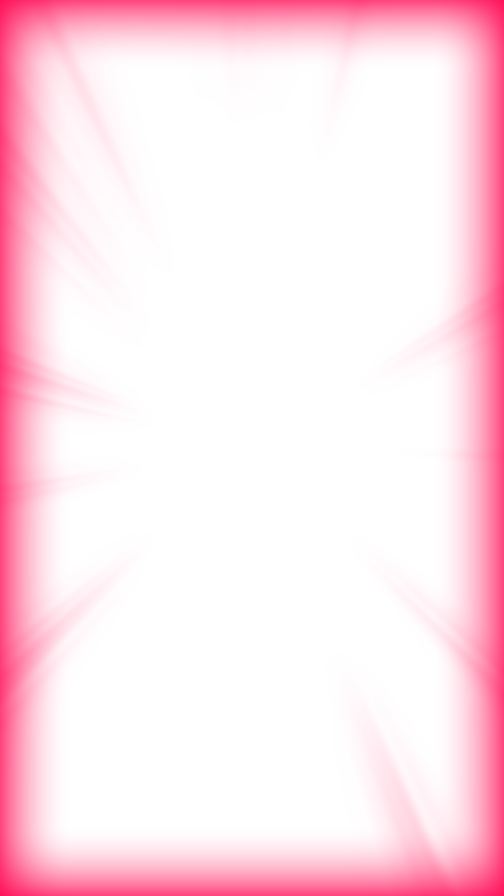
Give the GLSL for this background, as a Shadertoy shader.

```glsl
// A white field framed by a soft pink glow that deepens in the corners.
// Faint beams fan out from the centre: Gaussian lobes in angle, faded in
// along a box-shaped radius and combed into streaks by layered sines.

#define GLOW_COLOR vec3(1.0, 0.0, 0.30)
#define GLOW_REACH 0.144      // glow depth, in canvas widths
#define GLOW_STRENGTH 0.74
#define BEAM_GAIN 1.0
#define STREAK_DEPTH 0.35
#define BEAM_COUNT 11

// Each beam: angle in degrees, half width in degrees, strength, start radius
const vec4 BEAMS[BEAM_COUNT] = vec4[BEAM_COUNT](
    vec4(-67.0, 4.0, 0.19, 0.42),
    vec4(-43.0, 3.5, 0.13, 0.33),
    vec4(-2.0, 1.5, 0.04, 0.50),
    vec4(30.0, 5.0, 0.12, 0.38),
    vec4(76.5, 2.5, 0.06, 0.60),
    vec4(91.0, 6.0, 0.04, 0.68),
    vec4(116.0, 4.0, 0.11, 0.33),
    vec4(129.0, 8.0, 0.13, 0.36),
    vec4(163.0, 6.5, 0.17, 0.35),
    vec4(190.0, 4.0, 0.09, 0.38),
    vec4(223.0, 5.0, 0.17, 0.35)
);

// Glow falling smoothly from one pair of opposite edges
float edgeGlow(float edgeDistance) {
    float nearness = max(1.0 - edgeDistance / GLOW_REACH, 0.0);
    return GLOW_STRENGTH * nearness * nearness;
}

// Whole-number frequencies keep the streaks seamless around the circle
float streaks(float angle) {
    float wave = sin(47.0 * angle + 1.3)
               + 0.7 * sin(83.0 * angle + 4.1)
               + 0.5 * sin(131.0 * angle + 2.2);
    return 1.0 + STREAK_DEPTH * wave / 1.5;
}

// Sum of all beams; boxRadius is 0 at the centre and 1 on the border
float beamLight(float angle, float boxRadius) {
    float light = 0.0;
    for (int i = 0; i < BEAM_COUNT; i++) {
        vec4 beam = BEAMS[i];
        float turn = mod(degrees(angle) - beam.x + 180.0, 360.0) - 180.0;
        float lobe = exp(-turn * turn / (beam.y * beam.y));
        light += lobe * beam.z * smoothstep(beam.w, 1.05, boxRadius);
    }
    return BEAM_GAIN * light * streaks(angle);
}

void mainImage(out vec4 fragColor, in vec2 fragCoord) {
    // Centred coordinates, in canvas widths
    vec2 halfSize = 0.5 * iResolution.xy / iResolution.x;
    vec2 p = fragCoord / iResolution.x - halfSize;

    // Border glow
    vec2 edgeDistance = halfSize - abs(p);
    float sideGlow = edgeGlow(edgeDistance.x);
    float capGlow = edgeGlow(edgeDistance.y);

    // Beams; the tiny offset keeps the angle defined at the centre
    vec2 box = abs(p) / halfSize;
    float angle = atan(p.y, p.x + 1e-5);
    float beams = clamp(beamLight(angle, max(box.x, box.y)), 0.0, 1.0);

    // Screen the layers together so overlaps deepen without clipping
    float tint = 1.0 - (1.0 - sideGlow) * (1.0 - capGlow) * (1.0 - beams);
    fragColor = vec4(mix(vec3(1.0), GLOW_COLOR, tint), 1.0);
}
```
